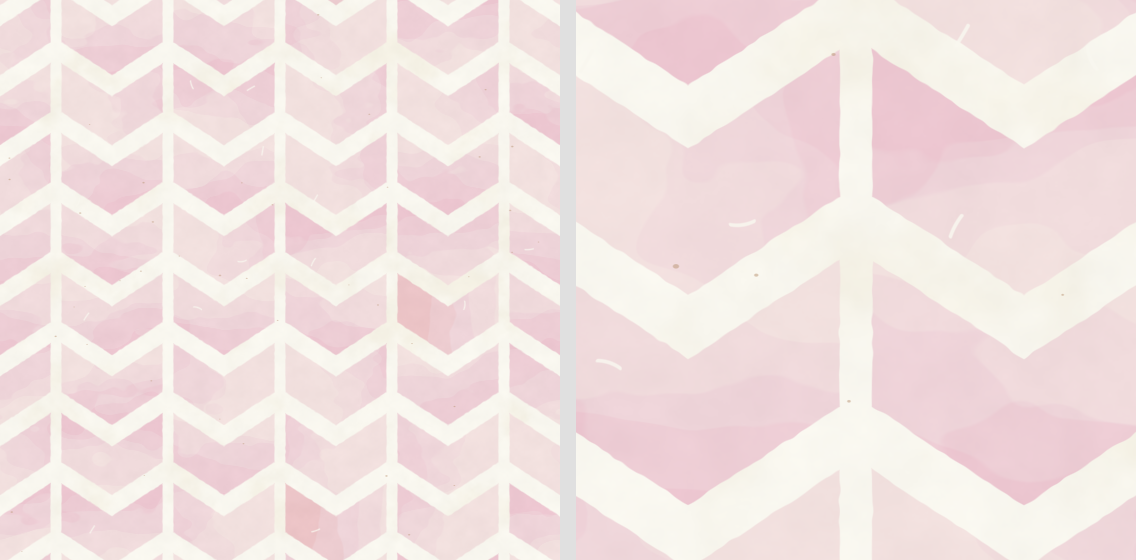
Left, the full canvas; right, a detail of the centre.
Give the GLSL for this pattern, as a Shadertoy shader.

```glsl
const float COLUMNS = 5.0;
const float ROWS = 8.0;
const float HALF_WIDTH = 0.0902;     // chevron, centre to side
const float HALF_THICK = 0.0436;     // chevron, vertical half thickness
const float SLOPE = 0.652;
const float ROW_SHIFT = 0.0345;
const float EDGE_WEAR = 0.0014;
const float GRAIN = 0.030;
const float FIBER_GRID = 10.0;
const float FIBER_CHANCE = 0.20;
const float SPECK_GRID = 17.0;
const float SPECK_CHANCE = 0.13;
const int WASH_LAYERS = 4;

const vec3 PAPER = vec3(0.975, 0.968, 0.938);
const vec3 STAIN = vec3(0.955, 0.940, 0.890);
const vec3 PALE = vec3(0.948, 0.880, 0.872);
const vec3 PINK = vec3(0.932, 0.830, 0.850);
const vec3 DEEP = vec3(0.925, 0.775, 0.815);
const vec3 ROSE = vec3(0.922, 0.765, 0.775);
const vec3 BROWN = vec3(0.74, 0.60, 0.48);

float hash(vec2 p) {
    return fract(sin(dot(p, vec2(127.1, 311.7))) * 43758.5453);
}

// Value noise that wraps after a whole number of cells
float noise(vec2 p, float period) {
    vec2 i = floor(p), f = fract(p);
    f = f * f * (3.0 - 2.0 * f);
    vec2 a = mod(i, period), b = mod(i + 1.0, period);
    return mix(mix(hash(a), hash(vec2(b.x, a.y)), f.x),
               mix(hash(vec2(a.x, b.y)), hash(b), f.x), f.y);
}

float fbm(vec2 uv, float period) {
    float sum = 0.0, weight = 0.5;
    for (int i = 0; i < 5; i++) {
        sum += weight * noise(uv * period, period);
        period *= 2.0;
        weight *= 0.55;
    }
    return sum / 1.055;
}

// Overlapping watercolour layers; p spans -1 to 1 over one chevron
vec3 washColor(vec2 p, vec2 id) {
    float kind = hash(id + 3.7);
    float side = hash(id + 8.3) < 0.5 ? -1.0 : 1.0;
    vec2 seed = floor(40.0 * vec2(hash(id + 1.3), hash(id + 5.9)));
    bool rosy = kind > 0.94;
    bool sideways = kind > 0.58;

    float slant = 0.25 * side * p.x;
    float ramp = kind < 0.42 ? slant - p.y : p.y + slant;
    if (sideways) ramp = side * p.x * 1.1 - 0.55 + 0.2 * p.y;
    if (rosy) ramp = 0.35 - p.x;

    float wash = 0.0;
    for (int i = 0; i < WASH_LAYERS; i++) {
        float k = float(i);
        vec2 q = p * vec2(1.3, 1.6) + seed + k * vec2(7.0, 3.0);
        float wobble = noise(q, 64.0) - 0.5 + 0.22 * (noise(q * 3.0, 64.0) - 0.5);
        float edge = ramp + wobble * (rosy ? 0.25 : 1.1) + 0.55 - 0.42 * k;
        wash += smoothstep(-0.025, 0.025, edge) / float(WASH_LAYERS);
    }
    wash *= sideways && !rosy ? 0.8 : 1.0;
    wash += 0.14 * (noise(p * 1.5 + seed + 11.0, 64.0) - 0.5);
    wash = clamp(wash, 0.0, 1.0);
    vec3 color = mix(PALE, PINK, min(wash * 2.0, 1.0));
    return mix(color, rosy ? ROSE : DEEP, max(wash * 2.0 - 1.0, 0.0));
}

// Short bent pale strands
float fiberMask(vec2 uv, float pixel) {
    vec2 g = uv * FIBER_GRID, id = mod(floor(g), FIBER_GRID);
    vec2 center = 0.3 + 0.4 * vec2(hash(id + 21.0), hash(id + 33.0));
    vec2 p = (fract(g) - center) / FIBER_GRID;
    float angle = 6.2832 * hash(id + 47.0);
    p = mat2(cos(angle), sin(angle), -sin(angle), cos(angle)) * p;
    p.y += 35.0 * p.x * p.x * (hash(id + 52.0) - 0.3);
    float d = length(vec2(max(abs(p.x) - 0.007, 0.0), p.y)) - 0.0011;
    return step(hash(id + 61.0), FIBER_CHANCE) * smoothstep(pixel, -pixel, d);
}

float speckMask(vec2 uv, float pixel) {
    vec2 g = uv * SPECK_GRID, id = mod(floor(g), SPECK_GRID);
    vec2 center = 0.2 + 0.6 * vec2(hash(id + 71.0), hash(id + 83.0));
    float radius = mix(0.0007, 0.0020, hash(id + 91.0));
    float d = length((fract(g) - center) / SPECK_GRID * vec2(1.0, 1.4)) - radius;
    return step(hash(id + 97.0), SPECK_CHANCE) * smoothstep(pixel, -pixel, d);
}

void mainImage(out vec4 fragColor, in vec2 fragCoord) {
    vec2 uv = fragCoord / iResolution.xy;
    float pixel = 1.0 / min(iResolution.x, iResolution.y);

    // Chevron lattice
    float column = floor(uv.x * COLUMNS + 0.5);
    float dx = uv.x - column / COLUMNS;
    float v = uv.y - ROW_SHIFT - SLOPE * abs(dx);
    float row = floor(v * ROWS + 0.5);
    float dy = v - row / ROWS;
    vec2 id = mod(vec2(column, row), vec2(COLUMNS, ROWS));

    float band = (abs(dy) - HALF_THICK) / sqrt(1.0 + SLOPE * SLOPE);
    float d = max(abs(dx) - HALF_WIDTH, band);
    d += EDGE_WEAR * (noise(uv * 160.0, 160.0) - 0.5);

    // Paint over mottled paper
    float rise = 0.5 * SLOPE * HALF_WIDTH;
    float localY = uv.y - ROW_SHIFT - row / ROWS - rise;
    vec2 p = vec2(dx / HALF_WIDTH, localY / (HALF_THICK + rise));
    float mottle = fbm(uv, 12.0);
    vec3 color = mix(PAPER, STAIN, smoothstep(0.45, 0.85, mottle));
    color = mix(color, washColor(p, id), smoothstep(pixel, -pixel, d));

    // Grain and wear
    color += GRAIN * (fbm(uv + 0.37, 48.0) - 0.5);
    color = mix(color, PAPER, 0.85 * fiberMask(uv, pixel));
    color = mix(color, BROWN, 0.55 * speckMask(uv, pixel));
    fragColor = vec4(clamp(color, 0.0, 1.0), 1.0);
}
```
